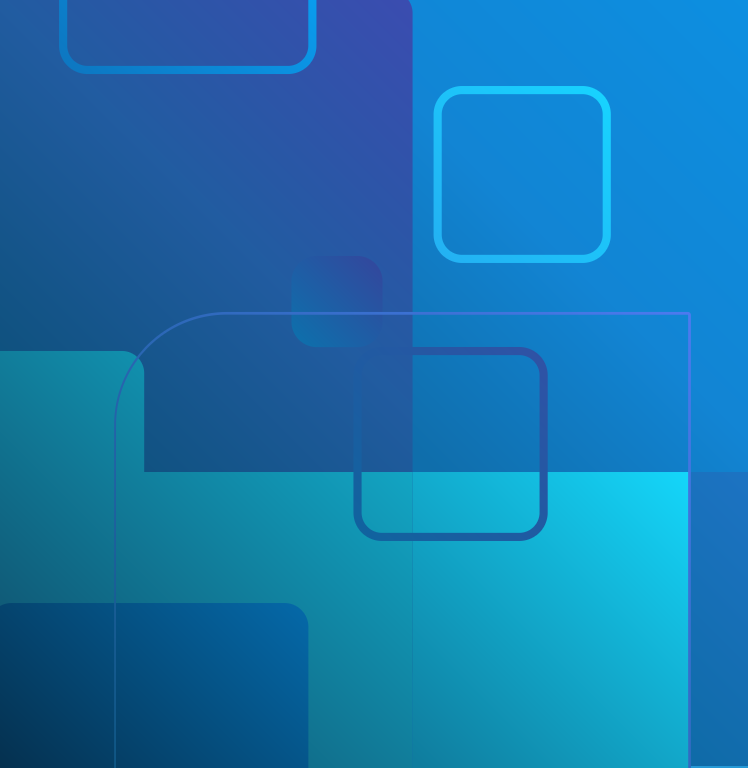
Write a Shadertoy shader that draws this background.

```glsl
// Overlapping rounded panels and outlines with diagonal blue and teal gradients.

// Signed distance to the box lo..hi; r holds the left and right corner radii.
float boxDist(vec2 p, vec2 lo, vec2 hi, vec2 r) {
    vec2 c = p - 0.5 * (lo + hi);
    float radius = c.x < 0.0 ? r.x : r.y;
    vec2 q = abs(c) - 0.5 * (hi - lo) + radius;
    return length(max(q, 0.0)) + min(max(q.x, q.y), 0.0) - radius;
}

// Band of the given width just inside a shape's edge.
float ringDist(float d, float width) {
    return abs(d + 0.5 * width) - 0.5 * width;
}

// Antialiased coverage, with px as the size of one pixel.
float coverage(float d, float px) {
    return clamp(0.5 - d / px, 0.0, 1.0);
}

// Linear gradient between two positions on the diagonal.
vec3 ramp(float s, float from, float to, vec3 a, vec3 b) {
    return mix(a, b, clamp((s - from) / (to - from), 0.0, 1.0));
}

// Gradient with a middle stop; stops are in rising order.
vec3 ramp3(float s, vec3 stops, vec3 a, vec3 b, vec3 c) {
    return s < stops.y ? ramp(s, stops.x, stops.y, a, b)
                       : ramp(s, stops.y, stops.z, b, c);
}

void mainImage(out vec4 fragColor, in vec2 fragCoord) {
    float px = 1.0 / iResolution.y;
    vec2 p = fragCoord / iResolution.y;
    p.x *= 0.97266 * iResolution.y / iResolution.x;
    float s = p.x + p.y;             // all gradients run along this diagonal
    const float horizon = 0.3854;
    const float seam = 0.5365;
    const float rightEdge = 0.8965;
    const float stroke = 0.0106;
    const vec2 corner = vec2(0.037);

    // Bright blue ground and the darker strip at lower right
    vec3 col = ramp3(s, vec3(0.95, 1.40, 1.97), vec3(0.06, 0.43, 0.67),
                     vec3(0.07, 0.52, 0.83), vec3(0.05, 0.56, 0.88));
    vec3 strip = ramp(s, 0.92, 1.34, vec3(0.06, 0.42, 0.66), vec3(0.11, 0.45, 0.76));
    col = mix(col, strip, coverage(p.y - horizon, px));

    // Indigo panel at upper left
    vec3 indigo = ramp3(s, vec3(0.55, 1.0, 1.53), vec3(0.06, 0.32, 0.50),
                        vec3(0.13, 0.36, 0.63), vec3(0.23, 0.30, 0.69));
    float d = boxDist(p, vec2(-0.3, 0.1), vec2(seam, 1.012), vec2(0.029));
    col = mix(col, indigo, coverage(d, px));

    // Stepped teal panel, then its cyan neighbour
    vec3 teal = ramp(s, 0.0, 0.93, vec3(0.06, 0.27, 0.38), vec3(0.07, 0.65, 0.77));
    d = min(boxDist(p, vec2(-0.3), vec2(0.1875, 0.543), vec2(0.029)),
            boxDist(p, vec2(-0.3), vec2(seam, horizon), vec2(0.0)));
    col = mix(col, teal, coverage(d, px));
    vec3 cyan = ramp(s, 0.55, 1.28, vec3(0.06, 0.49, 0.62), vec3(0.08, 0.84, 0.98));
    d = boxDist(p, vec2(seam, -0.3), vec2(rightEdge, horizon), vec2(0.0));
    col = mix(col, cyan, coverage(d, px));

    // Navy panel at lower left
    vec3 navy = ramp(s, 0.0, 0.61, vec3(0.02, 0.19, 0.31), vec3(0.02, 0.41, 0.66));
    d = boxDist(p, vec2(-0.016, -0.3), vec2(0.401, 0.2148), vec2(0.031));
    col = mix(col, navy, coverage(d, px));

    // Small filled tile
    vec3 tile = ramp(s, 0.95, 1.14, vec3(0.06, 0.43, 0.67), vec3(0.19, 0.29, 0.62));
    d = boxDist(p, vec2(0.379, 0.548), vec2(0.4974, 0.6667), vec2(0.033));
    col = mix(col, tile, coverage(d, px));

    // Thick rounded outlines: top blue, bright cyan, deep blue
    vec3 ink = ramp(s, 0.98, 1.41, vec3(0.05, 0.46, 0.75), vec3(0.04, 0.61, 0.93));
    d = boxDist(p, vec2(0.0768, 0.9036), vec2(0.4115, 1.2), corner);
    col = mix(col, ink, coverage(ringDist(d, stroke), px));

    ink = ramp(s, 1.22, 1.68, vec3(0.14, 0.69, 0.95), vec3(0.09, 0.83, 1.0));
    d = boxDist(p, vec2(0.5638, 0.6576), vec2(0.7943, 0.888), corner);
    col = mix(col, ink, coverage(ringDist(d, stroke), px));

    ink = ramp(s, 0.755, 1.26, vec3(0.06, 0.39, 0.62), vec3(0.19, 0.32, 0.65));
    d = boxDist(p, vec2(0.4596, 0.2956), vec2(0.7122, 0.5482), corner);
    col = mix(col, ink, coverage(ringDist(d, stroke), px));

    // Hairline frame with one large corner
    ink = ramp(s, 0.15, 1.49, vec3(0.06, 0.34, 0.52), vec3(0.30, 0.48, 0.94));
    d = boxDist(p, vec2(0.1484, -0.3), vec2(0.8984, 0.5938), vec2(0.147, 0.004));
    float hairline = mix(0.0024, 0.0036, smoothstep(0.5, 1.0, s));
    col = mix(col, ink, coverage(ringDist(d, hairline), px));

    // Light sliver along the lower right border
    d = max(p.y - 0.0026, 0.8984 - p.x);
    col = mix(col, vec3(0.15, 0.60, 0.84), coverage(d, px));

    fragColor = vec4(col, 1.0);
}
```
